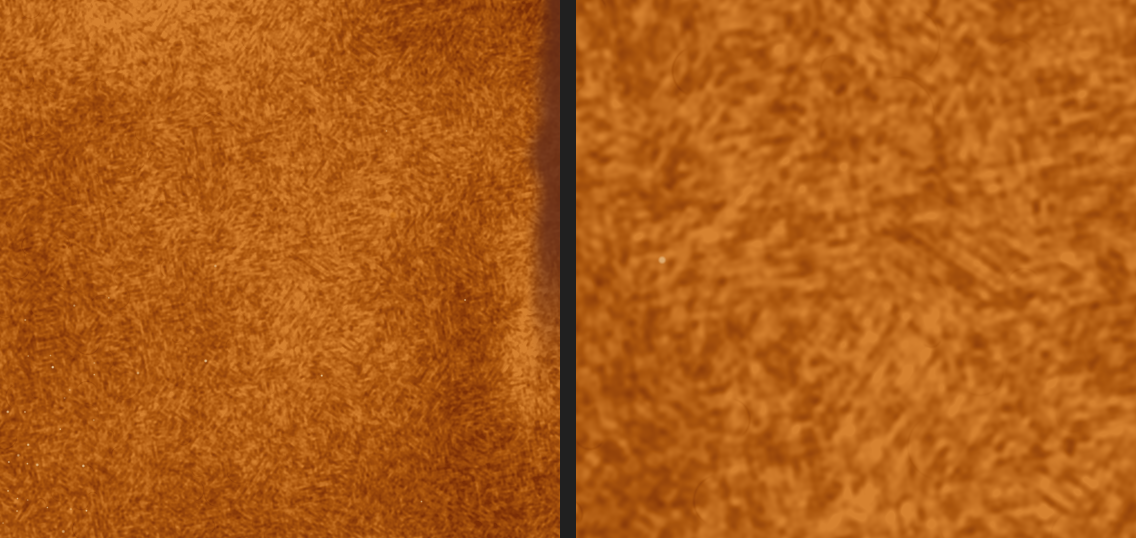
Left, the full canvas; right, a detail of the centre.
A Shadertoy shader for this texture:

```glsl
// Amber-brown suede-like surface: broad soft light and dark patches, fine
// matted grain from stretched noise, thin curled hairs, bright dust specks
// and a dull violet-brown strip along the right border.

const vec3 DEEP_BROWN = vec3(0.535, 0.225, 0.032);
const vec3 MID_AMBER = vec3(0.670, 0.337, 0.052);
const vec3 PALE_AMBER = vec3(0.810, 0.480, 0.165);
const vec3 BORDER_BROWN = vec3(0.400, 0.175, 0.095);
const vec3 DUST = vec3(0.96, 0.86, 0.68);
const vec3 FLECK = vec3(0.87, 0.52, 0.13);

const float BASE_TONE = 0.61;
const float MOTTLE_AMOUNT = 0.42;
const float GRAIN_AMOUNT = 0.80;
const float FINE_AMOUNT = 0.24;
const float HAIR_DARKNESS = 0.32;
const float HAIR_GRID = 24.0;
const float HAIR_WIDTH = 0.0011;

// Soft patches: centre xy, radii zw, in fractions of the canvas
const int PATCHES = 11;
const vec4 PATCH[PATCHES] = vec4[](
    vec4(0.36, 0.98, 0.25, 0.14), vec4(0.55, 0.48, 0.22, 0.35),
    vec4(0.08, 0.93, 0.20, 0.10), vec4(0.94, 0.34, 0.035, 0.13),
    vec4(0.85, 0.97, 0.22, 0.13), vec4(0.82, 0.40, 0.09, 0.22),
    vec4(0.88, 0.10, 0.14, 0.16), vec4(0.60, 0.02, 0.40, 0.14),
    vec4(0.36, 0.43, 0.09, 0.07), vec4(0.05, 0.40, 0.12, 0.35),
    vec4(0.18, 0.76, 0.09, 0.07));
const float PATCH_TONE[PATCHES] = float[](
    0.25, 0.14, 0.10, 0.48, -0.40, -0.38, -0.38, -0.25, -0.20, -0.22, -0.18);

// Integer hash giving three values in 0..1
vec3 hash3(vec2 cell, uint seed) {
    uvec3 v = uvec3(uvec2(ivec2(cell)), seed) * 1664525u + 1013904223u;
    v.x += v.y * v.z; v.y += v.z * v.x; v.z += v.x * v.y;
    v ^= v >> 16u;
    v.x += v.y * v.z; v.y += v.z * v.x; v.z += v.x * v.y;
    return vec3(v >> 8u) / 16777216.0;
}

// Value noise centred on zero
float noise(vec2 p, uint seed) {
    vec2 i = floor(p), f = fract(p);
    f = f * f * (3.0 - 2.0 * f);
    float low = mix(hash3(i, seed).x, hash3(i + vec2(1, 0), seed).x, f.x);
    float high = mix(hash3(i + vec2(0, 1), seed).x, hash3(i + 1.0, seed).x, f.x);
    return mix(low, high, f.y) - 0.5;
}

vec2 rotate(vec2 p, float a) {
    return vec2(cos(a) * p.x + sin(a) * p.y, cos(a) * p.y - sin(a) * p.x);
}

// Short strands in several directions, each prevailing in its own areas
float grain(vec2 p) {
    float sum = 0.0, power = 0.0;
    for (int i = 0; i < 4; i++) {
        uint seed = uint(i) + 20u;
        float weight = 0.25 + smoothstep(-0.2, 0.3, noise(p * 22.0, seed + 10u));
        vec2 q = rotate(p, 0.2 + 0.785 * float(i));
        sum += weight * noise(q * vec2(95.0, 215.0), seed);
        power += weight * weight;
    }
    return sum / sqrt(power);
}

// Thin curled hairs: arcs scattered on a jittered grid
float hairs(vec2 p, float blur) {
    float cover = 0.0;
    vec2 home = floor(p * HAIR_GRID);
    for (int y = -1; y <= 1; y++)
    for (int x = -1; x <= 1; x++) {
        vec2 cell = home + vec2(x, y);
        vec3 place = hash3(cell, 51u), shape = hash3(cell, 52u);
        vec2 q = p - (cell + place.xy) / HAIR_GRID;
        float radius = mix(0.006, 0.024, shape.x);
        float line = abs(length(q) - radius) - HAIR_WIDTH * 0.5;
        float along = rotate(q, 6.2832 * shape.y).x / max(length(q), 1e-4);
        float hair = smoothstep(blur, -blur, line) * smoothstep(0.3, 0.75, along);
        cover = max(cover, hair * shape.z * step(place.z, 0.55));
    }
    return cover;
}

// Round specks, at most one per grid cell
float specks(vec2 p, float grid, float chance, vec2 sizes, float blur, uint seed) {
    vec2 cell = floor(p * grid);
    vec3 h = hash3(cell, seed), k = hash3(cell, seed + 1u);
    float d = length(p - (cell + 0.2 + 0.6 * h.xy) / grid);
    float radius = mix(sizes.x, sizes.y, k.x * k.x);
    return smoothstep(blur, -blur, d - radius) * step(h.z, chance) * mix(0.45, 1.0, k.y);
}

void mainImage(out vec4 fragColor, in vec2 fragCoord) {
    vec2 uv = fragCoord / iResolution.xy;
    vec2 p = fragCoord / iResolution.y;
    float blur = max(1.0 / iResolution.y, 0.001);

    // Broad patches with ragged outlines
    vec2 ragged = uv + 0.035 * vec2(noise(p * 14.0, 1u), noise(p * 14.0, 2u));
    float tone = BASE_TONE;
    for (int i = 0; i < PATCHES; i++) {
        vec2 d = (ragged - PATCH[i].xy) / PATCH[i].zw;
        tone += PATCH_TONE[i] * exp(-dot(d, d));
    }

    // Mottling, matted grain and hairs
    float mottle = noise(p * 11.0, 3u) * 0.4 + noise(p * 27.0, 4u) * 0.35 + noise(p * 60.0, 5u) * 0.4;
    tone += MOTTLE_AMOUNT * mottle + GRAIN_AMOUNT * grain(p) + FINE_AMOUNT * noise(p * 240.0, 6u);
    tone -= HAIR_DARKNESS * hairs(p, blur) * mix(1.0, 0.3, smoothstep(0.2, 0.7, uv.x));
    tone = clamp(tone, -0.2, 1.1);
    vec3 color = tone < 0.5 ? mix(DEEP_BROWN, MID_AMBER, tone * 2.0)
                            : mix(MID_AMBER, PALE_AMBER, tone * 2.0 - 1.0);

    // Dull border strip, strongest in the upper part
    float border = smoothstep(0.94, 0.985, ragged.x) * smoothstep(0.25, 0.6, uv.y);
    color = mix(color, BORDER_BROWN + 0.05 * mottle, border * 0.85);

    // Amber flecks and bright dust gathered at the lower left
    float corner = smoothstep(0.30, 0.05, uv.x) * smoothstep(0.48, 0.22, uv.y);
    color = mix(color, FLECK, 0.8 * specks(p, 14.0, 0.04 * uv.x, vec2(0.003, 0.007), blur * 1.5, 71u));
    color = mix(color, DUST, specks(p, 48.0, 0.003 + 0.19 * corner, vec2(0.0009, 0.0026), blur, 81u));

    fragColor = vec4(color, 1.0);
}
```
